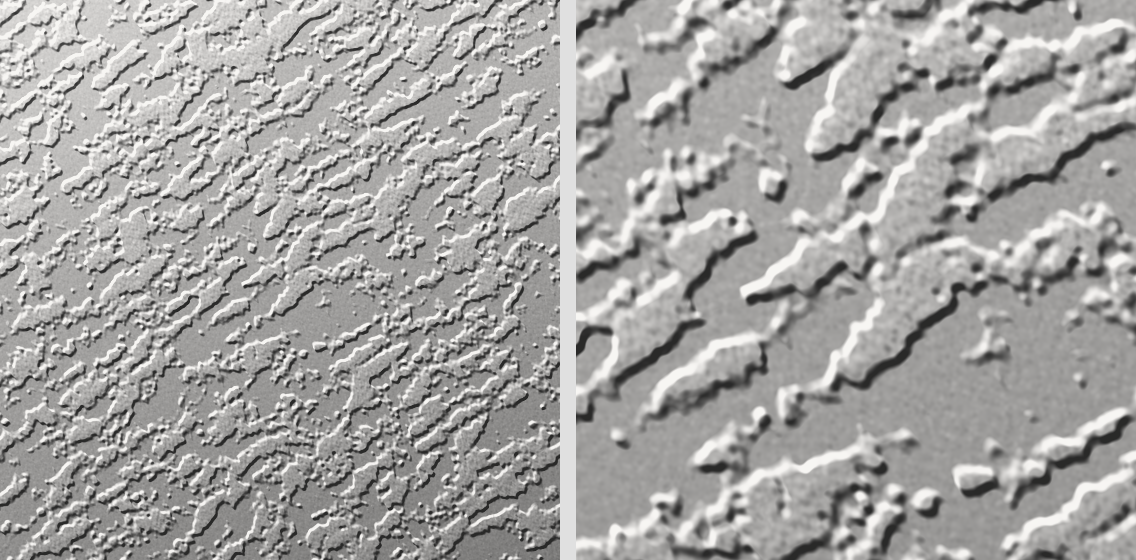
Left: the whole. Right: its middle third, enlarged.
Write a three.js fragment shader that draws this texture.

```glsl
// Grey embossed plaster: crusty ridges running up to the right, lit from the upper left.
// Cellular bumps, stretched along the ridges and roughened by finer layers, form plateaus;
// the height difference along the light direction gives bright and shadowed edges.

varying vec2 vUv;

const vec2 TO_LIGHT = vec2(-0.58, 0.81);

// Three random values from 0 to 1 for each cell.
vec3 hash3(vec2 cell) {
  vec3 p = fract(cell.xyx * vec3(0.1031, 0.1030, 0.0973));
  p += dot(p, p.yxz + 33.33);
  return fract((p.xxy + p.yzz) * p.zyx);
}

// Cellular noise: one soft bump or dent per cell, with a deviation of about one.
float cellBumps(vec2 p) {
  vec2 cell = floor(p);
  float sum = 0.0;
  for (int y = -1; y <= 1; y++) {
    for (int x = -1; x <= 1; x++) {
      vec2 neighbour = cell + vec2(float(x), float(y));
      vec3 rnd = hash3(neighbour + 200.0);
      vec2 offset = p - neighbour - rnd.xy;
      float falloff = max(1.0 - dot(offset, offset), 0.0);
      sum += (rnd.z * 5.0 - 2.5) * falloff * falloff * falloff;
    }
  }
  return sum;
}

// Plateau height from 0 in the grooves to about 1 on the ridges.
float relief(vec2 p) {
  // Layered sines bend the ridges so that they do not run straight.
  vec2 bent = p + 0.006 * sin(p.yx * vec2(23.0, 19.0) + 2.0 * sin(p * 11.0));
  vec2 along = vec2(0.79, 0.61);
  vec2 ridge = vec2(dot(bent, along), dot(bent, vec2(-along.y, along.x)));

  float field = cellBumps(ridge * vec2(20.0, 50.0));
  field += 0.42 * cellBumps(p * 82.0 + 17.0);
  field += 0.24 * cellBumps(p * 155.0 + 41.0);

  float plateau = smoothstep(-0.35, 0.75, field);
  float crust = cellBumps(p * 250.0 + 73.0);
  return plateau + 0.06 * field * plateau + crust * mix(0.015, 0.05, plateau);
}

void main() {
  // Slope towards the light: positive on lit edges, negative on shadowed ones.
  vec2 reach = TO_LIGHT * 0.0028;
  float lower = relief(vUv - reach);
  float upper = relief(vUv + reach);
  float slope = lower - upper;

  // Broad fall of light from the upper left to the lower right.
  vec2 centred = vUv - 0.5;
  float tone = 0.635 + 0.25 * centred.y - 0.08 * centred.x;
  tone += 0.07 * smoothstep(0.6, 0.0, distance(vUv, vec2(0.0, 1.0)));

  // Edge shading, slightly paler ridge tops and fine mineral grain.
  tone += slope * (slope < 0.0 ? 0.62 : 0.50);
  tone += 0.05 * (0.5 * (lower + upper) - 0.5);
  tone += 0.014 * cellBumps(vUv * 330.0);

  // Soft limits keep the deepest shadows and the highlights from clipping.
  tone = mix(0.16, 0.97, smoothstep(-0.05, 1.15, tone) * 0.6 + clamp(tone, 0.0, 1.0) * 0.4);
  gl_FragColor = vec4(tone * vec3(1.0, 0.993, 0.983), 1.0);
}
```
